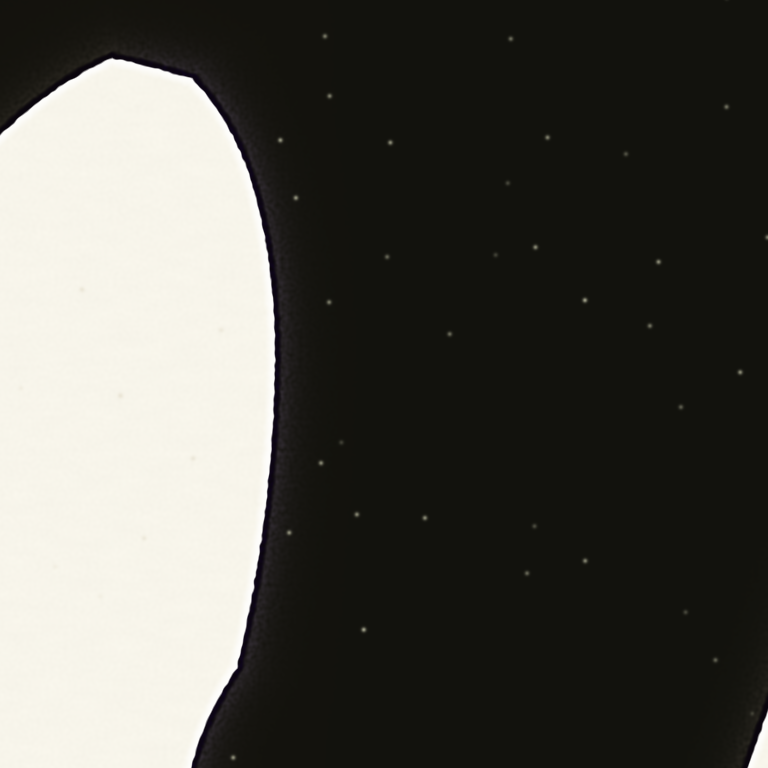
A Shadertoy shader for this background:

```glsl
// A tall cream form with a pointed crown stands at the left of a near-black field.
// Polynomial profiles give approximate distances for its ink rim and violet haze;
// gradient noise adds paper grain and hashed cells scatter faint specks.

const vec3 NIGHT = vec3(0.070, 0.070, 0.050);
const vec3 CREAM = vec3(0.970, 0.960, 0.920);
const vec3 INK = vec3(0.040, 0.020, 0.050);
const vec3 VIOLET = vec3(0.230, 0.200, 0.250);
const vec3 UMBER = vec3(0.130, 0.120, 0.100);
const vec3 SPECK = vec3(0.620, 0.620, 0.530);

vec2 hash2(vec2 cell) {
    vec3 q = fract(cell.xyx * vec3(0.1031, 0.1030, 0.0973));
    q += dot(q, q.yzx + 33.33);
    return fract((q.xx + q.yz) * q.zy);
}

float gradientNoise(vec2 p) {
    vec2 cell = floor(p), f = fract(p);
    vec2 u = f * f * f * (f * (f * 6.0 - 15.0) + 10.0);
    vec2 right = vec2(1.0, 0.0), up = vec2(0.0, 1.0);
    float a = dot(hash2(cell) * 2.0 - 1.0, f);
    float b = dot(hash2(cell + right) * 2.0 - 1.0, f - right);
    float c = dot(hash2(cell + up) * 2.0 - 1.0, f - up);
    float d = dot(hash2(cell + 1.0) * 2.0 - 1.0, f - 1.0);
    return mix(mix(a, b, u.x), mix(c, d, u.x), u.y);
}

// Turns an axis-aligned gap to a sloped curve into a distance.
float curveDistance(float gap, float slope) {
    return gap * inversesqrt(1.0 + slope * slope);
}

// Tall form: bulging flank, flared neck and a two-sided crown.
float formDistance(vec2 p) {
    float h = p.y - 0.544;
    float h2 = h * h;
    float drop = h > 0.0 ? 0.6 * h2 + 17.0 * h2 * h2 * h2 : 0.29 * h2;
    float slope = h > 0.0 ? 1.2 * h + 102.0 * h2 * h2 * h : 0.58 * h;
    float flank = curveDistance(p.x - 0.358 + drop, slope);

    float neckEdge = 0.2487 + 0.25 * p.y + 1.6 * p.y * p.y;
    float neck = curveDistance(p.x - neckEdge, 0.25 + 3.2 * p.y);

    float t = p.x - 0.146;
    float crownLeft = 0.824 + 0.95 * p.x - 1.8 * p.x * p.x;
    float crownRight = 0.9245 - 0.22 * t - 0.4 * t * t;
    float crown = t < 0.0
        ? curveDistance(p.y - crownLeft, 0.95 - 3.6 * p.x)
        : curveDistance(p.y - crownRight, 0.22 + 0.8 * t);
    return max(max(flank, neck), crown);
}

// Sliver of a second form in the lower right corner.
float cornerDistance(vec2 p) {
    return curveDistance(0.973 + 0.36 * p.y - p.x, 0.36);
}

// One soft dot per occupied cell; the neighbours keep dots from being cut.
float specks(vec2 p, float cells, float density, float radius) {
    vec2 base = floor(p * cells);
    float light = 0.0;
    for (int j = -1; j <= 1; j++) {
        for (int i = -1; i <= 1; i++) {
            vec2 cell = base + vec2(i, j);
            vec2 chance = hash2(cell + 71.0);
            vec2 center = (cell + hash2(cell + 19.0)) / cells;
            vec2 offset = (p - center) / radius;
            float glow = exp(-dot(offset, offset));
            light += step(chance.x, density) * glow * mix(0.2, 1.0, chance.y);
        }
    }
    return light;
}

// Dark field with the haze and ink line that hug each edge.
vec3 fieldColor(vec2 p, float d, float violetSide, float grain) {
    float away = max(d, 0.0);
    vec3 color = NIGHT + vec3(0.006, 0.001, 0.0) * (1.0 - smoothstep(0.2, 0.6, p.x));
    color = mix(color, UMBER, 0.5 * exp(-away / 0.028) * (1.0 + grain));
    vec3 fringe = mix(UMBER * 1.4, VIOLET, violetSide);
    float band = smoothstep(0.004, 0.011, away) * exp(-away / 0.016);
    color = mix(color, fringe, clamp(band * (0.85 + 0.9 * grain), 0.0, 1.0));
    vec3 line = INK + vec3(0.015, 0.0, 0.06) * violetSide * (0.5 + grain);
    color = mix(color, line, 1.0 - smoothstep(0.004, 0.010, away));
    float density = mix(0.10, 0.28, exp(-away / 0.10));
    float light = specks(p, 19.0, density, 0.0030);
    return mix(color, SPECK, min(light, 1.0) * smoothstep(0.012, 0.025, away));
}

// Warm paper, whiter along its rim, with sparse faint flecks.
vec3 paperColor(vec2 p, float d, float grain) {
    vec3 color = CREAM + 0.010 * grain;
    color += 0.008 * gradientNoise(p * vec2(22.0, 60.0));
    color = mix(color, vec3(1.0), 0.8 * smoothstep(-0.014, -0.002, d));
    return color - vec3(0.05, 0.06, 0.08) * specks(p, 17.0, 0.12, 0.0035);
}

void mainImage(out vec4 fragColor, in vec2 fragCoord) {
    vec2 p = fragCoord / iResolution.xy;
    float soft = max(0.8 / iResolution.y, 0.0014);
    float wobble = 0.0022 * gradientNoise(p * 95.0);
    float form = formDistance(p) + wobble;
    float corner = cornerDistance(p) + wobble;
    float d = min(form, corner);

    float grain = gradientNoise(p * 170.0);
    float violetSide = smoothstep(0.12, 0.24, p.x) * step(form, corner);
    vec3 field = fieldColor(p, d, violetSide, grain);
    vec3 paper = paperColor(p, d, grain);
    vec3 color = mix(paper, field, smoothstep(-soft, soft, d));
    fragColor = vec4(clamp(color, 0.0, 1.0), 1.0);
}
```
